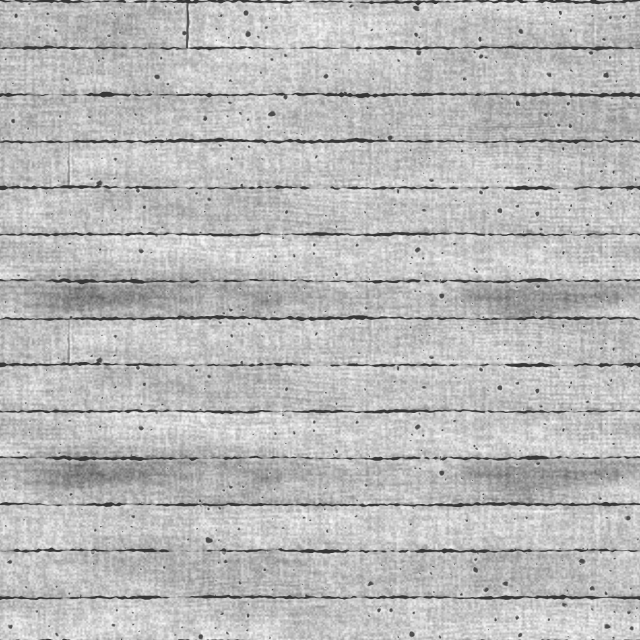
Give the GLSL for this texture, as a Shadertoy shader.

```glsl
#define BOARDS 14.0
#define SEAM_WOBBLE 0.0045
#define SEAM_WIDTH 0.0027
#define PORE_GRID 30.0
#define PORE_SHARE 0.30
#define CLOUD_DEPTH 0.24
#define GRAIN_DEPTH 0.10
#define GRIT_DEPTH 0.17
#define RELIEF_DEPTH 0.24
#define CONCRETE 0.775
#define SHADOW 0.21
#define HIGHLIGHT 0.88

float hash(vec2 p) {
    vec3 q = fract(p.xyx * 0.1031);
    q += dot(q, q.yzx + 33.33);
    return fract((q.x + q.y) * q.z);
}

// Value noise that wraps across the canvas width
float noise(vec2 p, vec2 freq, float seed) {
    p *= freq;
    vec2 i = floor(p), f = fract(p);
    f = f * f * (3.0 - 2.0 * f);
    float x0 = mod(i.x, freq.x) + seed * 17.0;
    float x1 = mod(i.x + 1.0, freq.x) + seed * 17.0;
    float y = i.y + seed * 31.0;
    return mix(mix(hash(vec2(x0, y)), hash(vec2(x1, y)), f.x),
               mix(hash(vec2(x0, y + 1.0)), hash(vec2(x1, y + 1.0)), f.x), f.y);
}

float fbm(vec2 p, vec2 freq, float seed) {
    float sum = 0.0, amp = 0.53;
    for (int i = 0; i < 4; i++) {
        sum += amp * noise(p, freq, seed + float(i));
        freq *= 2.0;
        amp *= 0.5;
    }
    return sum;
}

// Boards 7 to 10 are cast from the same forms as boards 3 to 6
float formOf(float board) {
    float b = mod(board, BOARDS);
    return b > 6.5 && b < 10.5 ? b - 4.0 : b;
}

// Distance of a seam from the top; the seventh board is narrower
float seamHeight(float k, float x) {
    float b = mod(k, BOARDS);
    float drift = 0.018 * (b - 11.0 * step(6.5, b));
    vec2 p = vec2(x, formOf(k) * 0.37);
    float wobble = noise(p, vec2(14.0, 9.0), 2.0) * 0.55
                 + noise(p, vec2(110.0, 9.0), 3.0) * 0.45 - 0.5;
    return (k + drift) / BOARDS + 0.0025 + SEAM_WOBBLE * wobble;
}

// Air holes: x is the dark pit, y its lit lower rim
vec2 pores(vec2 p, float grid, float share, float seed, float aa) {
    vec2 cell = floor(p * grid), id = cell + seed * 43.0;
    vec2 jitter = vec2(hash(id), hash(id + 71.3));
    vec2 d = (fract(p * grid) - 0.2 - 0.6 * jitter) / grid;
    float size = hash(id + 19.7);
    d *= vec2(0.75 + 0.5 * jitter.y, 1.0);
    d += (noise(p, vec2(240.0), seed) - 0.5) * 0.002;
    float r = mix(0.03, 0.13, size * size) / grid;
    float present = step(hash(id + 37.1), share * (0.6 + 0.7 * p.x));
    float pit = 1.0 - smoothstep(r - aa, r + aa, length(d));
    float rim = 1.0 - smoothstep(r, r + 2.0 * aa, length(d - vec2(-0.0012, 0.0018)));
    return vec2(pit, rim * (1.0 - pit)) * present;
}

void mainImage(out vec4 fragColor, in vec2 fragCoord) {
    vec2 uv = fragCoord / iResolution.xy;
    float x = uv.x, down = 1.0 - uv.y;
    float aa = max(1.0 / iResolution.y, 0.0008);

    // Find the board and its nearest seam
    float board = 0.0, top = 0.0, seam = 0.0, d = 1.0;
    for (float k = -1.0; k <= BOARDS; k++) {
        float y = seamHeight(k, x);
        if (down > y) { board = k; top = y; }
        if (abs(down - y) < abs(d)) { d = down - y; seam = k; }
    }
    float form = formOf(board), seamForm = formOf(seam);
    vec2 p = vec2(x, down - top + form / BOARDS);

    // Cloudy staining and board tint
    float tone = CONCRETE + 0.05 * (hash(vec2(form, 5.0)) - 0.5);
    tone += CLOUD_DEPTH * (fbm(p, vec2(5.0, 16.0), 7.0) - 0.5);
    float band = (p.y - 0.452) / 0.034;
    tone -= 0.24 * exp(-band * band) * smoothstep(0.3, 0.8, fbm(p, vec2(6.0, 22.0), 12.0));

    // Saw marks, wood grain and grit
    tone += GRAIN_DEPTH * (noise(p, vec2(230.0, 28.0), 21.0) - 0.5);
    tone += GRAIN_DEPTH * (noise(p, vec2(24.0, 260.0), 22.0) - 0.5);
    float rings = sin(p.y * 900.0 + 34.0 * noise(p, vec2(5.0, 12.0), 23.0));
    tone += 0.028 * rings * smoothstep(0.5, 0.8, noise(p, vec2(6.0, 14.0), 24.0));
    tone += GRIT_DEPTH * (noise(p, vec2(330.0), 25.0) - 0.5);

    // Embossed lumps, rougher beside the seams
    float lump = noise(p, vec2(130.0), 26.0) - noise(p + vec2(0.002, -0.003), vec2(130.0), 26.0);
    float rough = 0.25 + 0.9 * exp(-abs(d) * 160.0);
    tone += RELIEF_DEPTH * lump * rough;

    // Pits, large and small
    vec2 pit = pores(p, PORE_GRID, PORE_SHARE, 1.0, aa);
    pit = max(pit, pores(p, PORE_GRID * 2.0, PORE_SHARE * 0.4, 2.0, aa));
    tone = mix(tone, HIGHLIGHT, 0.6 * pit.y);
    tone = mix(tone, SHADOW, 0.85 * pit.x);

    // Upright butt joints: one crisp, one shared by the twin boards
    float crisp = step(abs(board), 0.5), faint = step(abs(form - 3.0), 0.5);
    float joint = x - mix(0.107, 0.293, crisp) + 0.003 * (noise(p, vec2(60.0, 90.0), 31.0) - 0.5);
    float cut = 1.0 - smoothstep(0.0006, 0.0006 + 1.5 * aa, abs(joint));
    float lip = 1.0 - smoothstep(0.001, 0.004, abs(joint - 0.003));
    tone += 0.10 * lip * (crisp + faint);
    tone = mix(tone, SHADOW, cut * (0.8 * crisp + 0.5 * faint * noise(p, vec2(40.0, 110.0), 32.0)));

    // Ragged seams with a lit lower lip
    vec2 s = vec2(x, seamForm * 0.41);
    float wear = noise(s, vec2(18.0, 11.0), 41.0) * 0.6 + noise(s, vec2(150.0, 11.0), 42.0) * 0.6;
    float halfWidth = SEAM_WIDTH * wear * wear;
    float ragged = d + 0.0018 * (noise(uv, vec2(210.0), 43.0) - 0.5);
    float line = 1.0 - smoothstep(halfWidth - aa * 0.5, halfWidth + aa, abs(ragged));
    float ledge = smoothstep(0.0, 0.002, d) * (1.0 - smoothstep(0.003, 0.007, d));
    tone = mix(tone, HIGHLIGHT, 0.65 * ledge * noise(s, vec2(90.0, 11.0), 44.0));
    tone -= 0.10 * exp(-abs(d) * 420.0);
    tone = mix(tone, SHADOW, line * smoothstep(0.15, 0.55, wear));

    fragColor = vec4(vec3(clamp(tone, 0.0, 1.0)), 1.0);
}
```
